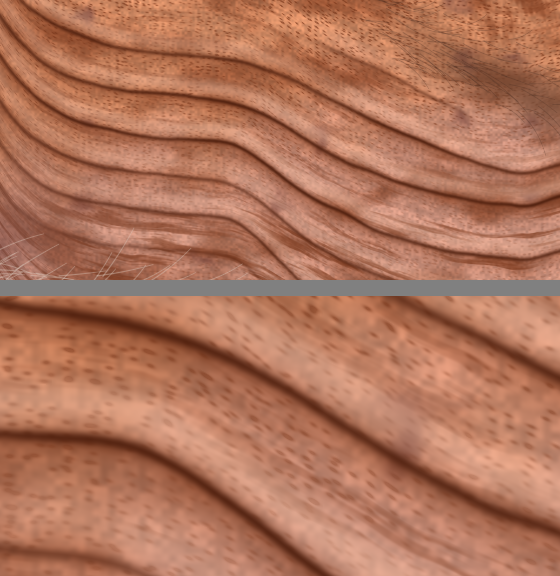
Top: the whole. Bottom: its middle third, enlarged.
Reproduce this texture procedurally as a Shadertoy shader.

```glsl
// Weathered skin: deep furrows sweep across in parallel waves, each a shifted copy
// of one base curve, with a lit ridge above and a soft shadow below. Stretched noise
// gives fine creases; hashed cells give pores and spots; loops scatter the hairs.

const vec3 TAN = vec3(0.83, 0.55, 0.40);
const vec3 PINK = vec3(0.82, 0.59, 0.51);
const vec3 RIDGE_LIGHT = vec3(0.88, 0.67, 0.57);
const vec3 UMBER = vec3(0.51, 0.25, 0.14);
const vec3 FURROW_DARK = vec3(0.29, 0.12, 0.06);
const vec3 MAUVE = vec3(0.48, 0.29, 0.26);
const vec3 BROW_SHADE = vec3(0.44, 0.27, 0.19);
const vec3 DARK_HAIR = vec3(0.25, 0.15, 0.11);
const vec3 PALE_HAIR = vec3(0.85, 0.77, 0.72);
const vec3 MID_TONE = vec3(0.72, 0.475, 0.37);

float hash(vec2 p) {
    vec3 q = fract(p.xyx * vec3(0.1031, 0.1030, 0.0973));
    q += dot(q, q.yzx + 33.33);
    return fract((q.x + q.y) * q.z);
}

float noise(vec2 p) {
    vec2 i = floor(p), f = fract(p);
    f = f * f * (3.0 - 2.0 * f);
    return mix(mix(hash(i), hash(i + vec2(1, 0)), f.x),
               mix(hash(i + vec2(0, 1)), hash(i + vec2(1, 1)), f.x), f.y);
}

float fbm(vec2 p) {
    return 0.55 * noise(p) + 0.3 * noise(p * 2.1 + 7.0) + 0.15 * noise(p * 4.3 + 19.0);
}

// Steep at the left, a shelf, a long descent, then a slight upturn.
float baseCurve(float x) {
    float e = x - 0.81;
    float past = 0.5 * (e + sqrt(e * e + 0.012));
    float descent = 1.0 - exp(-2.85 * pow(past, 1.5));
    return 0.645 + 0.3 * exp(-5.0 * x) - 0.4 * descent + 0.05 * smoothstep(1.84, 2.05, x);
}

// Height of furrow k, counted downward from the base curve.
float furrowHeight(float x, float k) {
    float spacing = 0.152 + 0.038 * smoothstep(0.8, 1.15, x);
    float squeeze = 0.02 * max(k - 1.0, 0.0) * smoothstep(0.0, 0.5, x);
    float converge = 0.075 * max(-k, 0.0) * smoothstep(1.3, 2.0, x);
    float meander = 0.024 * (fbm(vec2(x * 5.0, k * 9.0 + 40.0)) - 0.5);
    return baseCurve(x) - k * spacing + squeeze - converge + meander;
}

float furrowDepth(float x, float k) {
    float depth = 1.0 - 0.18 * max(k - 1.0, 0.0);
    if (k < -1.5) depth = 0.5 * smoothstep(1.05, 1.25, x) * (1.0 - smoothstep(1.5, 1.75, x));
    return depth * (0.65 + 0.5 * noise(vec2(x * 3.5, k * 7.0 + 30.0)));
}

// Soft ellipses, one per cell, present in a given share of the cells.
float scatter(vec2 p, vec2 size, float share, float seed) {
    vec2 cell = floor(p), f = fract(p);
    float present = step(hash(cell + seed), share);
    vec2 center = 0.3 + 0.4 * vec2(hash(cell + seed + 11.0), hash(cell + seed + 23.0));
    vec2 d = (f - center) / size;
    return present * exp(-dot(d, d));
}

// Coverage of a tapered strand that bends away from its starting angle.
float strand(vec2 p, vec2 root, float angle, float len, float bend, float width, float aa) {
    vec2 q = p - root, dir = vec2(cos(angle), sin(angle));
    q = vec2(dot(q, dir), dot(q, vec2(-dir.y, dir.x)));
    float t = clamp(q.x / len, 0.0, 1.0);
    float d = length(q - len * vec2(t, bend * t * t));
    float w = width * (1.0 - 0.7 * t);
    return 1.0 - smoothstep(w - aa, w + aa, d);
}

void mainImage(out vec4 fragColor, in vec2 fragCoord) {
    vec2 p = fragCoord / iResolution.y;
    float aa = 1.0 / iResolution.y;
    vec2 flow = vec2(p.x, p.y - baseCurve(p.x) + 0.02 * fbm(p * 7.0));

    // Skin tone with broad mottling and fine grain
    float pinkness = smoothstep(0.8, 0.3, p.y + 0.5 * (fbm(p * 4.0) - 0.5) - 0.12 * (p.x - 1.0));
    vec3 color = mix(TAN, PINK, pinkness);
    color = mix(color, UMBER, 0.6 * smoothstep(0.48, 0.85, fbm(p * vec2(4.0, 7.0) + 25.0)));
    color *= 0.86 + 0.26 * fbm(flow * vec2(10.0, 30.0));
    color *= 0.91 + 0.18 * noise(p * 110.0);

    // Fine creases along the flow, denser toward the bottom
    float low = smoothstep(0.5, 0.08, p.y);
    float crease = smoothstep(0.5, 0.8, fbm(flow * vec2(5.0, 48.0) + 60.0));
    color = mix(color, UMBER, crease * mix(0.3, 0.7, low));

    // Short upright folds in the upper right corner
    float corner = smoothstep(1.55, 1.85, p.x) * smoothstep(0.72, 0.92, p.y);
    float fold = smoothstep(0.42, 0.75, fbm(vec2(p.x * 22.0 + p.y * 5.0, p.y * 8.0)));
    color = mix(color, UMBER, 0.65 * corner * fold);

    // Pores and larger spots
    float pores = scatter(flow * vec2(42.0, 68.0), vec2(0.22, 0.18), 0.55, 5.0)
                + scatter(flow * vec2(31.0, 83.0) + 0.4, vec2(0.2, 0.22), 0.4, 71.0);
    pores *= 0.4 + 1.1 * noise(p * 9.0 + 33.0);
    color = mix(color, UMBER, min(pores, 1.0) * mix(0.25, 0.65, smoothstep(0.25, 0.8, p.y)));
    vec2 wobble = 0.25 * vec2(noise(p * 22.0), noise(p * 22.0 + 50.0));
    color = mix(color, MAUVE, 0.65 * scatter(p * 4.5 + wobble, vec2(0.17, 0.13), 0.24, 130.0));

    // Furrows: lit ridge above, dark core, fading shadow below
    float slope = (baseCurve(p.x + 0.01) - baseCurve(p.x - 0.01)) / 0.02;
    for (float k = -2.0; k < 4.5; k++) {
        float d = (p.y - furrowHeight(p.x, k)) / sqrt(1.0 + slope * slope);
        float depth = furrowDepth(p.x, k);
        float ridge = exp(-pow((d - 0.042) / 0.028, 2.0));
        float shadow = exp(-(d < 0.0 ? -d / 0.04 : d / 0.011));
        float core = exp(-pow(d / 0.0075, 2.0));
        color = mix(color, RIDGE_LIGHT, 0.45 * depth * ridge);
        color = mix(color, UMBER, 0.78 * min(depth, 1.0) * shadow);
        color = mix(color, FURROW_DARK, 0.65 * min(depth, 1.0) * core);
    }

    // Contrast around the middle tone
    color = MID_TONE + 1.12 * (color - MID_TONE);

    // Shaded brow and dim lower left corner
    float browLine = p.y - 0.91 + 0.42 * (p.x - 1.3);
    float brow = exp(-pow(browLine / 0.1, 2.0)) * smoothstep(1.15, 1.9, p.x);
    color = mix(color, BROW_SHADE, 0.75 * brow);
    color = mix(color, MAUVE, 0.75 * exp(-5.0 * length(p - vec2(0.0, 0.12))));

    // Dark brow hairs
    for (float i = 0.0; i < 90.0; i++) {
        vec3 r = vec3(hash(vec2(i, 3.0)), hash(vec2(i, 17.0)), hash(vec2(i, 41.0)));
        float x = 1.28 + 0.7 * r.x;
        vec2 root = vec2(x, 0.95 - 0.42 * (x - 1.3) + 0.26 * (r.y - 0.5));
        float hair = strand(p, root, 0.1 - 0.8 * r.z, 0.07 + 0.11 * r.z, 0.8 * (r.y - 0.5), 0.001, aa);
        color = mix(color, DARK_HAIR, 0.4 * hair);
    }

    // Pale hairs rising from the lower left edge
    for (float i = 0.0; i < 32.0; i++) {
        vec3 r = vec3(hash(vec2(i, 59.0)), hash(vec2(i, 83.0)), hash(vec2(i, 97.0)));
        vec2 root = vec2(0.85 * r.x * r.x - 0.06, 0.13 * r.y * (1.0 - r.x) - 0.02);
        float hair = strand(p, root, mix(-0.25, 0.95, r.z), 0.08 + 0.14 * r.y, 0.4 * (r.x - 0.5), 0.0017, aa);
        color = mix(color, PALE_HAIR, 0.6 * hair);
    }

    fragColor = vec4(clamp(color, 0.0, 1.0), 1.0);
}
```
